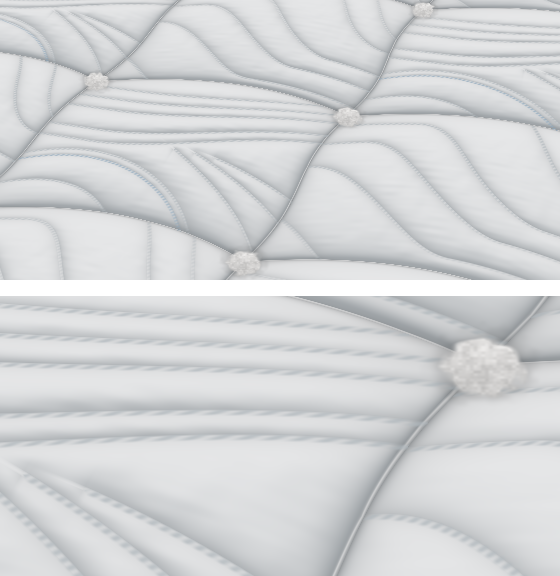
Top, the full canvas; bottom, a detail of the centre.
A Shadertoy shader for this texture:

```glsl
// Quilted white mattress top in perspective: puffed cells, stitched waves and tufts.

const float PI = 3.14159265;
const vec2 ORIGIN = vec2(0.346, 0.292);   // grid corner (0,0), y pointing down
const vec2 AXIS_U = vec2(0.809, 0.096);
const vec2 AXIS_V = vec2(-0.470, 0.348);
const vec2 TILT = vec2(-0.07, -0.145);    // perspective terms
const int SEAMS = 11;

const vec3 SHADOW = vec3(0.655, 0.675, 0.69);
const vec3 FABRIC = vec3(0.905, 0.908, 0.912);
const vec3 GREY_THREAD = vec3(0.69, 0.72, 0.74);
const vec3 BLUE_THREAD = vec3(0.56, 0.66, 0.74);
const vec3 TUFT_WOOL = vec3(0.87, 0.865, 0.86);

float hash(vec2 p) {
    return fract(sin(dot(p, vec2(127.1, 311.7))) * 43758.5453);
}

float noise(vec2 p) {
    vec2 i = floor(p), f = fract(p);
    f = f * f * (3.0 - 2.0 * f);
    return mix(mix(hash(i), hash(i + vec2(1, 0)), f.x),
               mix(hash(i + vec2(0, 1)), hash(i + vec2(1, 1)), f.x), f.y);
}

float cross2(vec2 a, vec2 b) { return a.x * b.y - a.y * b.x; }

// Grid to canvas, and back
vec2 project(vec2 g) {
    return (ORIGIN + g.x * AXIS_U + g.y * AXIS_V) / (1.0 + dot(TILT, g));
}

vec2 unproject(vec2 p) {
    vec2 a = AXIS_U - TILT.x * p, b = AXIS_V - TILT.y * p, c = p - ORIGIN;
    return vec2(cross2(c, b), cross2(a, c)) / cross2(a, b);
}

// S-shaped seams sweeping down to the right
float waveSeam(float s, float i, float shift) {
    float c = -0.46 + 0.175 * i + 0.03 * sin(i * 2.4) + shift;
    return c + (0.57 - 0.1 * c) * smoothstep(-0.27, 0.28, s - 0.58 + 0.8 * c);
}

// Column where a fan seam leaves the lowest draped seam
float fanStart(float i) { return 0.52 + 0.08 * (10.0 - i); }

// Seams draped along the back, then arches, then a fan of short seams
float drapeSeam(float s, float i, float shift) {
    if (i < 5.0) {
        float gap = step(2.5, i);
        float left = 0.05 + 0.085 * i + 0.07 * gap;
        float right = -0.04 + 0.06 * i + 0.04 * gap;
        return mix(left, right, smoothstep(0.2, 1.0, s)) + 0.52 * s * (1.0 - s) + shift;
    }
    if (i < 8.0) {
        float inner = step(6.5, i);
        float c = 0.6 + 0.045 * (i - 5.0) + 0.13 * inner;
        return c + (0.95 + 0.65 * inner) * (s - 0.1) * (s - 0.1) + shift;
    }
    return 0.56 + (0.25 + 0.3 * (i - 8.0)) * (s - fanStart(i)) + shift;
}

// x: distance to nearest seam, y: puffiness, z: 1 where the thread is blue
vec3 seams(vec2 g) {
    vec2 cell = floor(g), f = g - cell;
    bool wavy = mod(cell.x + cell.y, 2.0) > 0.5;
    float shift = 0.04 * (hash(cell) - 0.5);
    vec3 result = vec3(1.0, 1.0, 0.0);
    for (int k = 0; k < SEAMS; k++) {
        float i = float(k), e = 0.01;
        float y = wavy ? waveSeam(f.x, i, shift) : drapeSeam(f.x, i, shift);
        float y2 = wavy ? waveSeam(f.x + e, i, shift) : drapeSeam(f.x + e, i, shift);
        float d = abs(f.y - y) / length(vec2(1.0, (y2 - y) / e));
        if (!wavy && k > 7) d += max(0.0, fanStart(i) - f.x);
        if (d < result.x) result.xz = vec2(d, !wavy && k == 6 ? 1.0 : 0.0);
        result.y *= 1.0 - exp(-d / 0.034);
    }
    return result;
}

float pillow(vec2 g) {
    vec2 f = fract(g), q = 4.0 * f * (1.0 - f);
    return pow(max(q.x * q.y, 0.0), 0.3);
}

float height(vec2 g) {
    float wrinkle = noise(g * vec2(26.0, 11.0)) + 0.5 * noise(g * vec2(17.0, 40.0));
    return pillow(g) * (0.125 + 0.036 * seams(g).y + 0.004 * wrinkle);
}

// Lit cloth with crease shading and dashed thread
vec3 cloth(vec2 g, float focus) {
    float e = 0.008, h = height(g);
    vec2 slope = vec2(height(g + vec2(e, 0)) - h, height(g + vec2(0, e)) - h) / e;
    vec3 normal = normalize(vec3(-slope, 1.0));
    float light = dot(normal, normalize(vec3(-0.16, -0.55, 0.8)));
    vec3 col = mix(SHADOW, FABRIC, smoothstep(0.0, 1.0, light));
    vec3 seam = seams(g);
    float puff = pillow(g);
    col *= 1.0 - 0.06 * exp(-seam.x / 0.018);
    col *= mix(0.95, 1.0, smoothstep(0.2, 0.75, puff));
    col *= mix(0.88, 1.0, smoothstep(0.1, 0.42, puff));
    float dash = 0.6 + 0.4 * sin((g.x + 0.6 * g.y) * 330.0);
    float thread = (1.0 - smoothstep(0.002, 0.010, seam.x)) * dash * focus;
    return mix(col, mix(GREY_THREAD, BLUE_THREAD, seam.z), thread * 0.7);
}

// Woolly tuft over the nearest grid corner
vec3 addTuft(vec3 col, vec2 p, vec2 corner) {
    float size = pow(1.0 + dot(TILT, corner), -1.5);
    vec2 q = (p - project(corner)) / (vec2(0.045, 0.032) * size);
    float r = length(q) + 0.3 * (noise(q * 4.0 + corner * 9.0) - 0.5);
    col *= 1.0 - 0.12 * (1.0 - smoothstep(0.8, 1.5, r));
    float fibre = noise(q * 5.0) * 0.5 + noise(q * 11.0 + 3.0) * 0.5;
    vec3 wool = TUFT_WOOL * (0.87 + 0.17 * fibre - 0.06 * q.y);
    return mix(col, wool, 1.0 - smoothstep(0.82, 1.08, r));
}

void mainImage(out vec4 fragColor, in vec2 fragCoord) {
    vec2 p = vec2(fragCoord.x, iResolution.y - fragCoord.y) / iResolution.y;
    vec2 flatGrid = unproject(p);
    // Raised cells hide part of the row behind them
    vec2 g = flatGrid + vec2(0.02 * sin(2.0 * PI * flatGrid.y), 0.0);
    float f = fract(g.x);
    g.y += 0.52 * f * (1.0 - f);
    float focus = 1.0 - 0.6 * smoothstep(0.15, 0.55, abs(p.y - 0.45));
    vec3 col = addTuft(cloth(g, focus), p, floor(flatGrid + 0.5));
    fragColor = vec4(col, 1.0);
}
```
